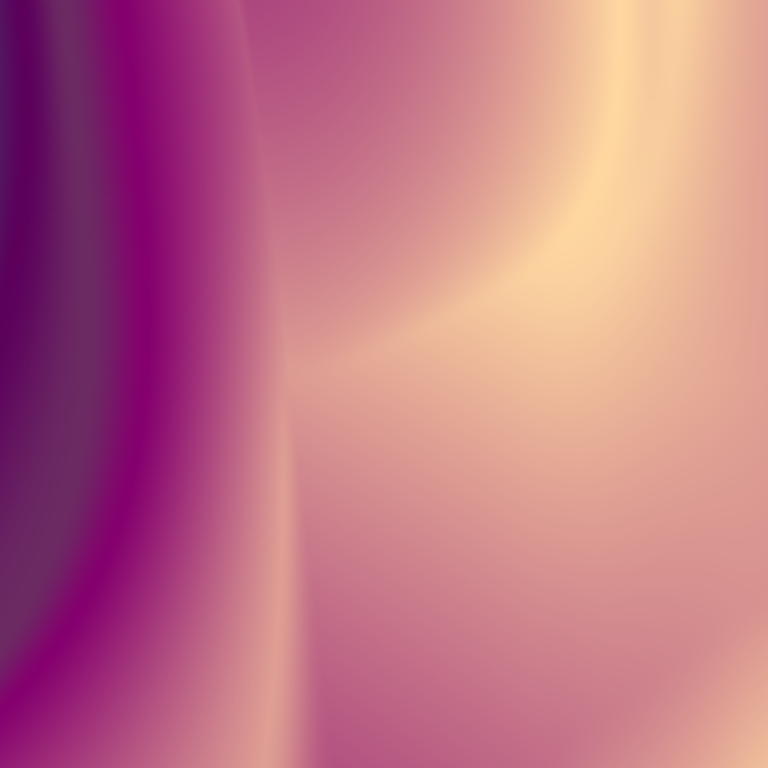
This background is drawn by a WebGL 1 fragment shader. Its source:

```glsl
precision highp float;
// Soft silk-like gradient: a dark violet drape on the left, a rose fold beside
// it and a golden ridge sweeping up to the right. A scalar warmth field, shaped
// by curves running down the canvas, is mapped to a magenta-to-gold ramp.

uniform vec2 u_resolution;

#define MAGENTA vec3(0.52, 0.0, 0.43)
#define GOLD vec3(1.0, 0.85, 0.63)
#define PLUM vec3(0.42, 0.165, 0.385)
#define VIOLET vec3(0.36, 0.0, 0.36)
#define INDIGO vec3(0.31, 0.12, 0.38)
#define RIDGE_SOFTNESS 0.03
#define TROUGH_DEPTH 0.07
#define CORNER_GLOW 1.2

// Curves: horizontal position as a function of depth (0 at top, 1 at bottom)
float drapeEdge(float depth) { return 0.163 + 0.1 * depth - 0.34 * pow(depth, 4.0); }
float foldCrest(float depth) { return 0.368 - 0.17 * (depth - 0.6) * (depth - 0.6); }
float foldFoot(float depth) { return 0.322 + 0.115 * depth; }
float goldRidge(float depth) { return 0.807 - 2.42 * depth * depth * depth; }

float smoothMin(float a, float b, float k) {
  float h = max(k - abs(a - b), 0.0) / k;
  return min(a, b) - 0.25 * h * h * k;
}

// Rose slope climbing from the fold to the golden ridge
float upperSlope(float x, float depth) {
  float foot = foldFoot(depth);
  float base = min(0.33 + 0.93 * pow(depth, 1.2), 1.0);
  float climb = (x - foot) / max(goldRidge(depth) - foot, 0.01);
  return mix(base, 1.0, pow(clamp(climb, 0.0, 1.0), 1.8));
}

// Peach slope falling away below and to the right of the ridge
float lowerSlope(float x, float depth) {
  float level = smoothMin(0.71 + 0.46 * (x - 0.37), 0.88 - 0.54 * (x - 0.74), 0.06);
  float steepness = 0.83 * (1.0 - smoothstep(0.72, 1.02, x));
  float drop = depth - 0.495;
  float below = max(drop, 0.0);
  float warmth = level - steepness * (drop - 0.25 * below * below);
  return warmth - 0.25 * below * smoothstep(0.75, 0.95, x);
}

// Warmth of the broad sheet right of the fold
float sheetWarmth(float x, float depth) {
  float falling = smoothMin(lowerSlope(x, depth), 1.0, 0.08);
  float warmth = smoothMin(upperSlope(x, depth), falling, RIDGE_SOFTNESS);

  // Shallow trough that splits the ridge in two near the top
  float across = (x - goldRidge(depth) - 0.042) / 0.026;
  warmth -= TROUGH_DEPTH * exp(-across * across) * (1.0 - smoothstep(0.0, 0.36, depth));

  // Glow rising from the lower right corner
  float rise = depth - 1.0 + 0.74 * (x - 0.703);
  return warmth + CORNER_GLOW * 0.5 * (rise + sqrt(rise * rise + 0.0004));
}

// Warmth across the drape, the crest of the fold and the sheet
float fieldWarmth(float x, float depth) {
  float edge = drapeEdge(depth);
  float crest = foldCrest(depth);
  float foot = foldFoot(depth);
  float crestWarmth = 0.39 + 0.34 * smoothstep(0.0, 0.65, depth);
  float climb = clamp((x - edge) / (crest - edge), 0.0, 1.0);
  float drape = crestWarmth * pow(climb, 1.1);
  float descent = smoothstep(crest, foot, x);
  return mix(drape, sheetWarmth(max(x, foot), depth), descent);
}

// Dark bands left of the magenta edge
vec3 drapeShade(float x, float depth) {
  float inside = max(drapeEdge(depth) - x, 0.0);
  float plumAt = 0.08;
  float violetAt = 0.135 + 0.35 * depth * depth;
  vec3 shade = mix(MAGENTA, PLUM, smoothstep(0.0, plumAt, inside));
  shade = mix(shade, VIOLET, smoothstep(plumAt, violetAt, inside));
  return mix(shade, INDIGO, smoothstep(violetAt, violetAt + 0.05, inside));
}

void main() {
  vec2 uv = gl_FragCoord.xy / u_resolution;
  float depth = 1.0 - uv.y;
  float warmth = clamp(fieldWarmth(uv.x, depth), 0.0, 1.0);
  vec3 color = mix(drapeShade(uv.x, depth), GOLD, warmth);
  gl_FragColor = vec4(color, 1.0);
}
```
